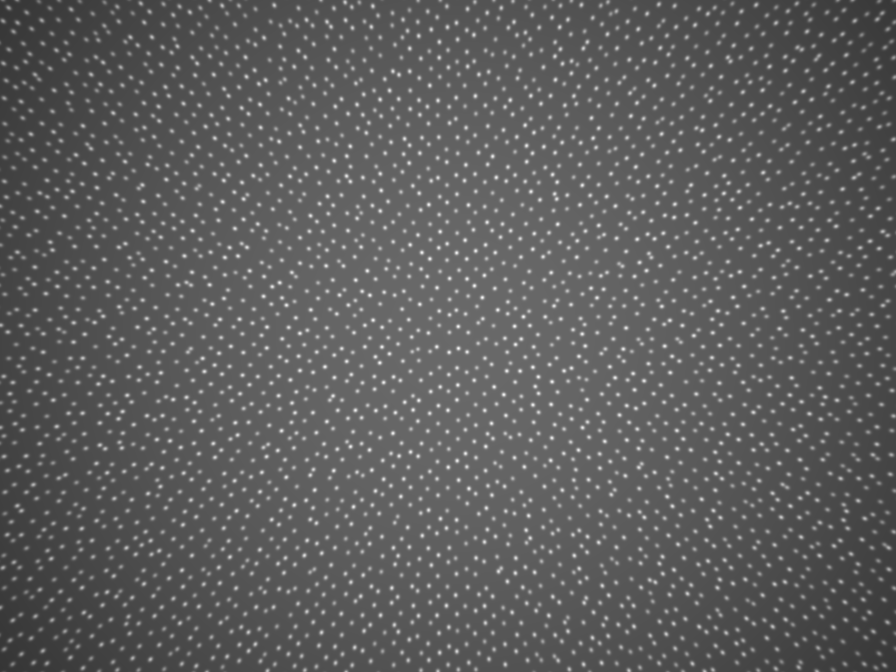
Give the GLSL for this pattern, as a WebGL 2 fragment shader.

```glsl
#version 300 es
precision highp float;

uniform vec2 u_resolution;
out vec4 fragColor;

// Lengths are in canvas heights.
const vec2 GLOW_CENTER = vec2(0.015, 0.005);
const float GLOW_LEVEL = 0.41;
const float GLOW_FALLOFF = 0.95;
const vec2 CELL = vec2(0.0139, 0.0282);
const float JITTER = 0.0058;
const float AXIS_JITTER = 0.45;
const float WARP = 0.06;
const float DOT_SIGMA = 0.0021;
const float DOT_STRETCH = 0.35;
const float DOT_LEVEL = 0.50;
const float DOT_FALLOFF = 0.45;

vec2 hash2(vec2 cell) {
    vec3 h = fract(cell.xyx * vec3(0.1031, 0.1030, 0.0973));
    h += dot(h, h.yzx + 33.33);
    return fract((h.xx + h.yz) * h.zy);
}

// Staggered lattice: every odd column is shifted by half a row.
vec2 latticePoint(vec2 cell) {
    vec2 p = vec2(cell.x, cell.y + 0.5 * mod(cell.x, 2.0)) * CELL;
    float calm = mix(AXIS_JITTER, 1.0, smoothstep(0.0, 0.09, abs(p.x)));
    vec2 offset = 2.0 * hash2(cell + 200.0) - 1.0;
    return p + offset * JITTER * vec2(calm, 1.0);
}

// Gaussian spot, drawn out along the ray from the center.
float spot(vec2 delta, vec2 ray, float radius) {
    float along = dot(delta, ray) / (1.0 + DOT_STRETCH * radius);
    float across = dot(delta, vec2(-ray.y, ray.x));
    return exp(-0.5 * (along * along + across * across) / (DOT_SIGMA * DOT_SIGMA));
}

float dotField(vec2 p) {
    float radius = length(p);
    vec2 ray = p / max(radius, 0.0001);
    vec2 q = p * (1.0 - WARP * radius * radius);
    float column = floor(q.x / CELL.x + 0.5);
    float sum = 0.0;
    for (int i = -2; i <= 2; i++) {
        float x = column + float(i);
        float row = floor(q.y / CELL.y - 0.5 * mod(x, 2.0) + 0.5);
        for (int j = -1; j <= 1; j++) {
            vec2 cell = vec2(x, row + float(j));
            float strength = mix(0.65, 1.1, hash2(cell + 571.0).x);
            sum += strength * spot(q - latticePoint(cell), ray, radius);
        }
    }
    return sum;
}

void main() {
    vec2 p = (gl_FragCoord.xy - 0.5 * u_resolution) / u_resolution.y;
    vec2 fromGlow = p - GLOW_CENTER;
    float r2 = dot(fromGlow, fromGlow);

    // Wide soft light, then the spots on top.
    float shade = GLOW_LEVEL * exp(-GLOW_FALLOFF * r2);
    shade += DOT_LEVEL * exp(-DOT_FALLOFF * r2) * dotField(p);
    fragColor = vec4(vec3(min(shade, 1.0)), 1.0);
}
```
